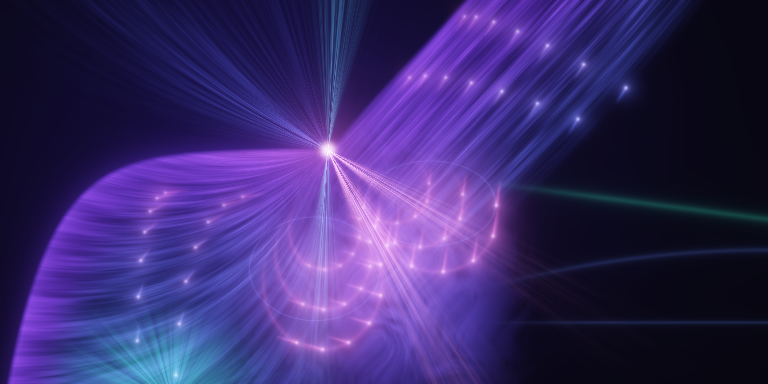
This background is drawn by a Shadertoy shader. Its source:

```glsl
// Glowing fractal wings: two feathered violet sheets and a clouded pair of
// petals meet at one bright core. Streaked noise, fans and looped sparks add
// up as light, which an exponential curve compresses.

const vec2 CORE = vec2(0.854, 0.609);
const vec3 VIOLET = vec3(0.48, 0.20, 1.25);
const vec3 BLUE = vec3(0.30, 0.36, 1.15);
const vec3 PINK = vec3(1.25, 0.40, 0.95);
const vec3 PALE = vec3(0.85, 0.75, 1.30);
const vec3 TEAL = vec3(0.12, 0.75, 0.75);

float hash(vec2 p) {
    vec3 q = fract(p.xyx * 0.1031);
    q += dot(q, q.yzx + 33.33);
    return fract((q.x + q.y) * q.z);
}

float noise(vec2 p) {
    vec2 i = floor(p), f = fract(p);
    f = f * f * (3.0 - 2.0 * f);
    return mix(mix(hash(i), hash(i + vec2(1, 0)), f.x),
               mix(hash(i + vec2(0, 1)), hash(i + 1.0), f.x), f.y);
}

// Fine threads, stretched by the scale of q
float threads(vec2 q) {
    return 0.5 * noise(q) + 0.3 * noise(q * vec2(2.3, 1.4) + 9.0)
         + 0.2 * noise(q * vec2(5.1, 2.0) + 31.0);
}

float blob(vec2 p, vec2 centre, vec2 size) {
    vec2 q = (p - centre) / size;
    return exp(-dot(q, q));
}

float line(float d, float width) {
    return width * width / (d * d + width * width);
}

float ring(vec2 p, vec2 centre, vec2 radii, float width) {
    return line((length((p - centre) / radii) - 1.0) * radii.x, width);
}

vec2 curve(vec2 a, vec2 b, vec2 c, float t) {
    return a + t * (b + t * c);
}

// Bundle of rays around one heading, bent with distance
float fan(vec2 d, float heading, float spread, float reach, float bend) {
    vec2 axis = vec2(cos(heading), sin(heading));
    float r = length(d);
    float a = atan(axis.x * d.y - axis.y * d.x, dot(d, axis)) + bend * r;
    float rays = threads(vec2(a * 45.0 + 80.0, r * 3.0));
    return exp(-a * a / (spread * spread) - r / reach) * rays * rays * 2.6;
}

// Bright point with a fading tail and a soft halo
vec3 spark(vec2 p, vec2 at, vec2 tail, vec3 tint) {
    vec2 q = p - at;
    float h = clamp(dot(q, tail) / dot(tail, tail), 0.0, 1.0);
    float glow = line(length(q - tail * h), 0.0037) * (1.0 - 0.85 * h);
    return tint * (glow + 0.22 * blob(p, at, vec2(0.035)))
         + PALE * 1.2 * line(length(q), 0.0037);
}

vec3 leftWing(vec2 p, vec2 d) {
    float e = exp(-8.5 * (p.x - 0.02));
    float depth = (0.612 * (1.0 - e) - p.y) / sqrt(1.0 + 27.0 * e * e);
    float mask = smoothstep(-0.006, 0.012, depth) * (1.0 - smoothstep(0.68, 0.92, p.x));
    float r = length(d);
    float feather = threads(vec2((atan(d.x, -d.y) + 0.7 * r) * 32.0, r * 7.0));
    float fill = 0.22 + 1.1 * feather * feather + 0.55 * exp(-depth * 14.0);
    fill *= 1.0 - 0.5 * blob(p, vec2(0.66, 0.08), vec2(0.16));
    vec3 tint = mix(VIOLET, BLUE, smoothstep(0.05, 0.32, depth)) * fill;
    tint += PINK * 0.45 * exp(-depth * 28.0) * smoothstep(0.35, 0.85, p.x);
    return mask * tint + VIOLET * 0.28 * exp(-abs(depth) * 28.0) * (1.0 - smoothstep(0.8, 0.9, p.x));
}

vec3 rightWing(vec2 p, vec2 d) {
    float inner = (1.09 * d.x - d.y) / 1.48;
    float bow = max(p.x - 1.5, 0.0);
    float outer = (p.y - p.x + 0.875 - 0.5 * bow * bow) / 1.41;
    float along = dot(d, vec2(0.68, 0.73));
    float across = inner / max(inner + outer, 0.02);
    float mask = smoothstep(-0.008, 0.02, inner) * smoothstep(-0.03, 0.09, outer)
               * smoothstep(-0.2, 0.25, along);
    float feather = threads(vec2(across * 34.0, along * 5.0 + across * 4.0));
    float fill = 0.18 + 1.35 * feather * feather + 0.5 * exp(-inner * 14.0);
    fill *= mix(1.0, 0.62, smoothstep(0.3, 1.0, across));
    return mask * fill * mix(VIOLET, BLUE, smoothstep(0.25, 0.9, across));
}

// Sparks on an elliptic rim, in copies shrinking to the core
vec3 petal(vec2 p, vec2 centre, vec2 radii, float start, float turn, vec2 tail) {
    vec3 light = PINK * 0.35 * blob(p, centre, radii);
    for (int j = 0; j < 3; j++) {
        float k = 1.0 - 0.2 * float(j);
        vec2 c = mix(CORE, centre, k);
        float lower = 1.0 - smoothstep(-0.05, 0.12, p.y - c.y);
        light += PINK * 0.22 * ring(p, c, radii * k, 0.006) * lower;
        for (int i = 0; i < 6; i++) {
            float a = start - turn * float(i);
            vec2 at = c + radii * k * vec2(cos(a), sin(a));
            light += spark(p, at, tail * k, PINK) * (k - 0.25);
        }
    }
    return light + BLUE * 0.3 * ring(p, centre + vec2(-0.02, 0.03), radii * vec2(1.1, 0.75), 0.0015);
}

// Two curved rows of sparks on each wing
vec3 wingSparks(vec2 p) {
    vec3 light = vec3(0);
    for (int n = 0; n < 7; n++) {
        float i = float(n), k = i - 2.0;
        vec2 tail = vec2(-0.022, -0.035), side = mix(vec2(0.06, 0.008), vec2(0.004, 0.04), i / 6.0);
        vec3 warm = mix(BLUE, PINK, i / 7.0), cool = mix(PINK, BLUE, i / 6.0);
        vec2 a = curve(vec2(1.63, 0.771), vec2(-0.118, 0.067), vec2(0.008, -0.006), i);
        vec2 b = curve(vec2(1.505, 0.69), vec2(-0.112, 0.045), vec2(0.0065, -0.0045), i);
        light += (1.0 - 0.1 * i) * (spark(p, a, tail, warm) + spark(p, b, tail, warm));
        a = curve(vec2(0.391, 0.45), vec2(-0.016, -0.044), vec2(0.0019, -0.0101), k);
        b = curve(vec2(0.542, 0.422), vec2(-0.037, -0.055), vec2(0.004, -0.0112), k);
        light += (0.35 + 0.1 * i) * (spark(p, a, side, cool) + spark(p, b, side, cool));
    }
    return light;
}

void mainImage(out vec4 fragColor, in vec2 fragCoord) {
    vec2 p = fragCoord / iResolution.y, d = p - CORE;
    // Night and wings
    vec3 light = vec3(0.025, 0.022, 0.06) + vec3(0.06, 0.03, 0.22) * blob(p, vec2(0.75, 0.65), vec2(0.75, 0.6));
    light += leftWing(p, d) + rightWing(p, d) + wingSparks(p);
    // Cloud and petals
    float mottle = threads(p * 26.0 + 3.0 * noise(p * 9.0));
    float cloud = blob(p, vec2(1.03, 0.27), vec2(0.32, 0.3)) * (1.0 - smoothstep(1.26, 1.46, p.x + 0.1 * mottle));
    light += vec3(0.42, 0.30, 1.25) * cloud * (0.55 + 0.9 * mottle);
    light += petal(p, vec2(1.14, 0.44), vec2(0.155, 0.148), 0.17, 0.55, vec2(0.01, 0.06));
    light += petal(p, vec2(0.84, 0.27), vec2(0.155, 0.18), 0.23, 0.45, vec2(-0.05, 0.015));
    // Teal plume and distant arcs
    float plume = threads(vec2(atan(p.x - 0.45, p.y + 0.05) * 14.0, 2.0));
    light += TEAL * blob(p, vec2(0.42, 0.02), vec2(0.17, 0.11)) * (0.4 + 1.2 * plume);
    float far = smoothstep(1.2, 1.6, p.x), x = 2.0 - p.x;
    light += far * (vec3(0.05, 0.28, 0.22) * line(p.y - 0.429 - 0.13 * x, 0.009)
        + vec3(0.08, 0.12, 0.25) * (line(p.y - 0.349 + 0.18 * x * x, 0.006) + line(p.y - 0.16, 0.004)));
    // Rays and core
    light += vec3(0.28, 0.7, 1.0) * (fan(d, 1.49, 0.13, 0.4, 0.0) + 1.7 * fan(d, -1.63, 0.1, 0.22, 0.0));
    light += BLUE * (fan(d, 2.7, 0.22, 0.28, 0.25) + 0.3 * fan(d, 2.1, 0.6, 0.3, 0.0));
    light += (PINK + 0.35) * 2.1 * (fan(d, -0.56, 0.11, 0.16, 0.0) + fan(d, -1.07, 0.12, 0.22, 0.0));
    light += PINK * 0.55 * exp(-length(d) / 0.075) + vec3(3.0, 2.2, 2.8) * blob(p, CORE, vec2(0.017));
    fragColor = vec4(1.0 - exp(-light), 1.0);
}
```
